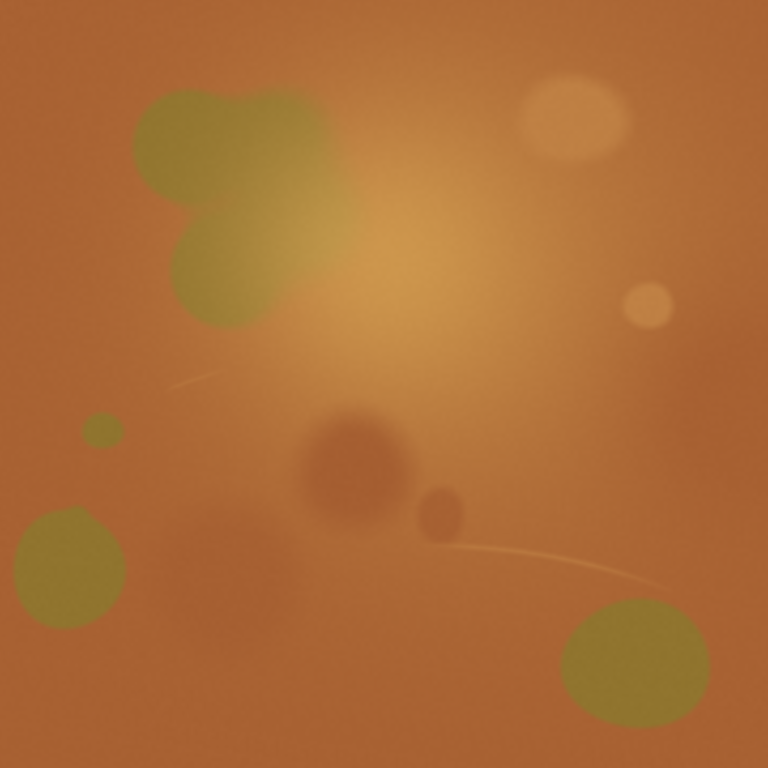
Give the GLSL for this background, as a WebGL 1 fragment shader.

```glsl
precision highp float;
uniform vec2 u_resolution;

const vec3 CLAY = vec3(0.657, 0.378, 0.195);
const vec3 GLOW = vec3(0.805, 0.590, 0.300);
const vec3 UMBER = vec3(0.645, 0.365, 0.190);
const vec3 SAND = vec3(0.755, 0.510, 0.270);
const vec3 OLIVE = vec3(0.565, 0.455, 0.180);
const vec3 LIT_OLIVE = vec3(0.765, 0.595, 0.295);

const vec2 CORE_CENTER = vec2(0.485, 0.668);
const vec2 HAZE_CENTER = vec2(0.600, 0.640);
const vec2 HOLLOW_CENTER = vec2(0.920, 0.490);
const float CORE_SPREAD = 0.035;
const float HAZE_SPREAD = 0.120;
const float HOLLOW_SPREAD = 0.020;
const float CRISP = 0.005;
const float MERGE = 0.050;
const float WOBBLE = 0.025;
const float GRAIN = 0.008;

float hash(vec2 p) {
  return fract(sin(dot(p, vec2(41.3, 289.1))) * 4375.5);
}

float noise(vec2 p) {
  vec2 i = floor(p);
  vec2 f = fract(p);
  f = f * f * (3.0 - 2.0 * f);
  return mix(mix(hash(i), hash(i + vec2(1.0, 0.0)), f.x),
             mix(hash(i + vec2(0.0, 1.0)), hash(i + 1.0), f.x), f.y);
}

float falloff(vec2 p, vec2 center, float spread) {
  vec2 d = p - center;
  return exp(-dot(d, d) / spread);
}

float smoothMin(float a, float b, float k) {
  float h = max(k - abs(a - b), 0.0) / k;
  return min(a, b) - h * h * k * 0.25;
}

// Approximate distance to a slightly uneven ellipse
float pebble(vec2 p, vec2 center, vec2 radius) {
  vec2 q = (p - center) / radius;
  float angle = atan(q.y, q.x);
  float edge = 1.0 + WOBBLE * sin(3.0 * angle + center.x * 20.0);
  return (length(q) - edge) * min(radius.x, radius.y);
}

float cover(float d, float softness) {
  return 1.0 - smoothstep(-softness, softness, d);
}

// Four merged lobes
float lobedPatch(vec2 p) {
  float d = length(p - vec2(0.247, 0.809)) - 0.074;
  d = smoothMin(d, length(p - vec2(0.362, 0.812)) - 0.070, MERGE);
  d = smoothMin(d, length(p - vec2(0.297, 0.648)) - 0.075, MERGE);
  return smoothMin(d, length(p - vec2(0.394, 0.715)) - 0.075, MERGE);
}

// Tapered stroke that bends away from its starting height
float streak(vec2 p, vec2 start, vec2 span, float bend, float width) {
  float t = (p.x - start.x) / span.x;
  float s = clamp(t, 0.0, 1.0);
  float curve = start.y + span.y * pow(s, bend);
  float taper = smoothstep(0.0, 0.25, t) * (1.0 - smoothstep(0.6, 1.0, t));
  return cover(abs(p.y - curve) - width * 0.5, width) * taper;
}

void main() {
  vec2 p = gl_FragCoord.xy / u_resolution;

  // Warm ground
  float core = falloff(p, CORE_CENTER, CORE_SPREAD);
  float light = 0.50 * falloff(p, HAZE_CENTER, HAZE_SPREAD) + 0.53 * core;
  light -= 0.20 * falloff(p, HOLLOW_CENTER, HOLLOW_SPREAD);
  vec3 color = mix(CLAY, GLOW, clamp(light, 0.0, 1.0));

  // Dim spots
  color = mix(color, UMBER, 0.65 * cover(pebble(p, vec2(0.293, 0.245), vec2(0.095)), 0.035));
  color = mix(color, UMBER, 0.95 * cover(pebble(p, vec2(0.462, 0.385), vec2(0.072)), 0.030));
  color = mix(color, UMBER, 0.75 * cover(pebble(p, vec2(0.574, 0.328), vec2(0.030, 0.037)), 0.008));

  // Pale spots
  color = mix(color, SAND, 0.85 * cover(pebble(p, vec2(0.746, 0.844), vec2(0.070, 0.055)), 0.014));
  color = mix(color, SAND, 0.90 * cover(pebble(p, vec2(0.844, 0.602), vec2(0.032, 0.029)), 0.007));

  // Thin strokes
  color = mix(color, SAND, 0.65 * streak(p, vec2(0.530, 0.290), vec2(0.375, -0.072), 2.3, 0.005));
  color = mix(color, SAND, 0.40 * streak(p, vec2(0.210, 0.489), vec2(0.090, 0.032), 0.9, 0.004));

  // Large patch, melting into the glow on its right
  float patchSoftness = mix(0.007, 0.028, smoothstep(0.25, 0.45, p.x));
  vec3 patchColor = mix(OLIVE, LIT_OLIVE, core);
  color = mix(color, patchColor, cover(lobedPatch(p), patchSoftness));

  // Small olive spots
  float olive = pebble(p, vec2(0.089, 0.258), vec2(0.073, 0.077));
  olive = smoothMin(olive, length(p - vec2(0.102, 0.330)) - 0.010, 0.015);
  olive = min(olive, pebble(p, vec2(0.134, 0.439), vec2(0.027, 0.023)));
  olive = min(olive, pebble(p, vec2(0.829, 0.135), vec2(0.097, 0.084)));
  color = mix(color, OLIVE, cover(olive, CRISP));

  // Faint grain
  color += GRAIN * (noise(p * 180.0) - 0.5);
  gl_FragColor = vec4(color, 1.0);
}
```
